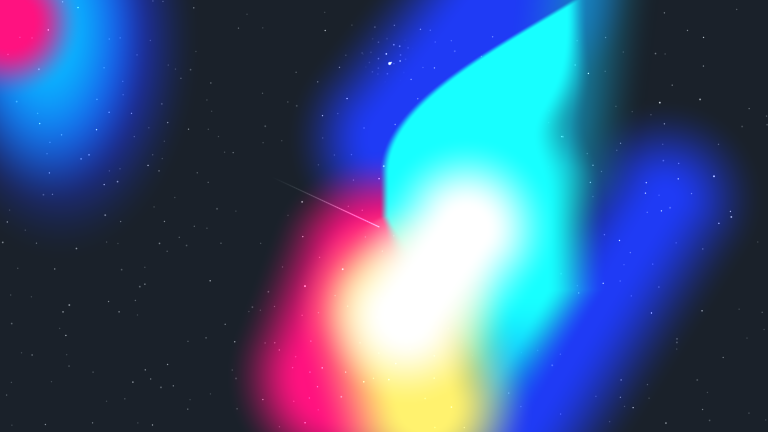
This background is drawn by a Shadertoy shader. Its source:

```glsl
// Blurred neon blobs glow over a dark starry sky, with one faint light streak.
// Soft capsules and ellipses are layered back to front; one curved edge
// trims the cyan and white lights. Lengths are in canvas heights.

const vec3 NIGHT  = vec3(0.10, 0.13, 0.165);
const vec3 BLUE   = vec3(0.12, 0.23, 0.96);
const vec3 AZURE  = vec3(0.04, 0.70, 1.00);
const vec3 TEAL   = vec3(0.08, 0.60, 0.76);
const vec3 CYAN   = vec3(0.09, 1.00, 1.00);
const vec3 PINK   = vec3(1.00, 0.07, 0.50);
const vec3 YELLOW = vec3(1.00, 0.95, 0.43);
const vec3 WHITE  = vec3(1.0);

float hash(vec2 p) {
    return fract(sin(dot(p, vec2(127.1, 311.7))) * 43758.5453);
}

// Coverage of a distance field whose edge fades over -blur..blur
float soft(float d, float blur) {
    return 1.0 - smoothstep(-blur, blur, d);
}

float capsule(vec2 p, vec2 a, vec2 b, float radius) {
    vec2 ab = b - a;
    float t = clamp(dot(p - a, ab) / dot(ab, ab), 0.0, 1.0);
    return length(p - a - ab * t) - radius;
}

float ellipse(vec2 p, vec2 center, vec2 radii) {
    return (length((p - center) / radii) - 1.0) * radii.x;
}

// Left outline of the central light; below the bend it leans by slope
float leftEdge(float y, float slope) {
    float t = max(y - 0.6, 0.0);
    float curve = 3.3 * t * t / (1.0 + 3.0 * t * t * t);
    return 0.89 + curve + slope * max(0.5 - y, 0.0);
}

float rightEdge(float y) {
    float dent = (y - 0.70) / 0.09;
    return 1.335 - 0.04 * exp(-dent * dent) - 0.6 * max(0.33 - y, 0.0);
}

// One jittered star per chosen grid cell
float stars(vec2 p, float cell, float density, float radius, float pixel) {
    vec2 id = floor(p / cell);
    vec2 jitter = vec2(hash(id + 3.1), hash(id + 7.7));
    float d = length(p - (id + 0.15 + 0.7 * jitter) * cell);
    float bright = 0.25 + 0.75 * pow(hash(id + 19.3), 3.0);
    return step(hash(id), density) * bright * soft(d - radius, pixel);
}

// Thin line that brightens from a to b
float streak(vec2 p, vec2 a, vec2 b, float pixel) {
    float along = clamp(dot(p - a, b - a) / dot(b - a, b - a), 0.0, 1.0);
    return along * soft(capsule(p, a, b, 0.0008), pixel);
}

void mainImage(out vec4 fragColor, in vec2 fragCoord) {
    vec2 p = fragCoord / iResolution.y;
    float pixel = 1.0 / iResolution.y;
    float low = max(0.48 - p.y, 0.0);
    vec3 color = NIGHT;

    // Corner glow
    color = mix(color, BLUE, 0.9 * soft(ellipse(p, vec2(0.14, 0.91), vec2(0.21, 0.33)), 0.12));
    color = mix(color, AZURE, soft(ellipse(p, vec2(0.11, 0.93), vec2(0.14, 0.24)), 0.10));
    color = mix(color, PINK, soft(ellipse(p, vec2(0.02, 0.95), vec2(0.115, 0.12)), 0.06));

    // Blue halos and teal trail
    color = mix(color, BLUE, soft(capsule(p, vec2(0.93, 0.68), vec2(1.20, 1.02), 0.17), 0.10));
    color = mix(color, BLUE, soft(capsule(p, vec2(1.54, 0.54), vec2(1.20, 0.0), 0.125), 0.11));
    color = mix(color, TEAL, 0.8 * soft(capsule(p, vec2(1.36, 1.05), vec2(1.31, 0.62), 0.07), 0.10));

    // Pink base
    color = mix(color, PINK, soft(capsule(p, vec2(0.89, 0.375), vec2(0.80, 0.13), 0.19), 0.09));

    // Cyan body, crisp on the left and blurred on the right
    float blurRight = mix(0.07, 0.025, smoothstep(0.6, 0.95, p.y));
    float body = soft(leftEdge(p.y, 0.45) - p.x, 0.012 + 0.25 * low)
               * soft(p.x - rightEdge(p.y), blurRight);
    vec3 bodyColor = mix(vec3(0.05, 0.50, 0.98), CYAN, smoothstep(0.0, 0.32, p.y));
    color = mix(color, bodyColor, body);

    // Yellow and white core
    color = mix(color, YELLOW, soft(capsule(p, vec2(0.925, 0.28), vec2(0.985, 0.06), 0.155), 0.10));
    float trim = soft(leftEdge(p.y, -2.0) - p.x, 0.012 + 0.4 * low);
    float core = soft(capsule(p, vec2(1.08, 0.47), vec2(0.94, 0.27), 0.13), 0.085);
    color = mix(color, WHITE, core * trim);

    // Stars, hidden inside the bright lights
    float sky = stars(p, 0.033, 0.22, 0.0008, pixel)
              + stars(p + 5.3, 0.085, 0.25, 0.0014, pixel);
    float cluster = soft(length(p - vec2(0.895, 0.87)) - 0.04, 0.03);
    sky += cluster * stars(p + 2.7, 0.016, 0.5, 0.0012, pixel);
    sky += soft(length(p - vec2(0.902, 0.853)) - 0.003, pixel);
    color += sky * (1.0 - body) * (1.0 - core);

    // Light streak
    color += 0.6 * streak(p, vec2(0.63, 0.59), vec2(0.877, 0.475), pixel);

    fragColor = vec4(min(color, 1.0), 1.0);
}
```
